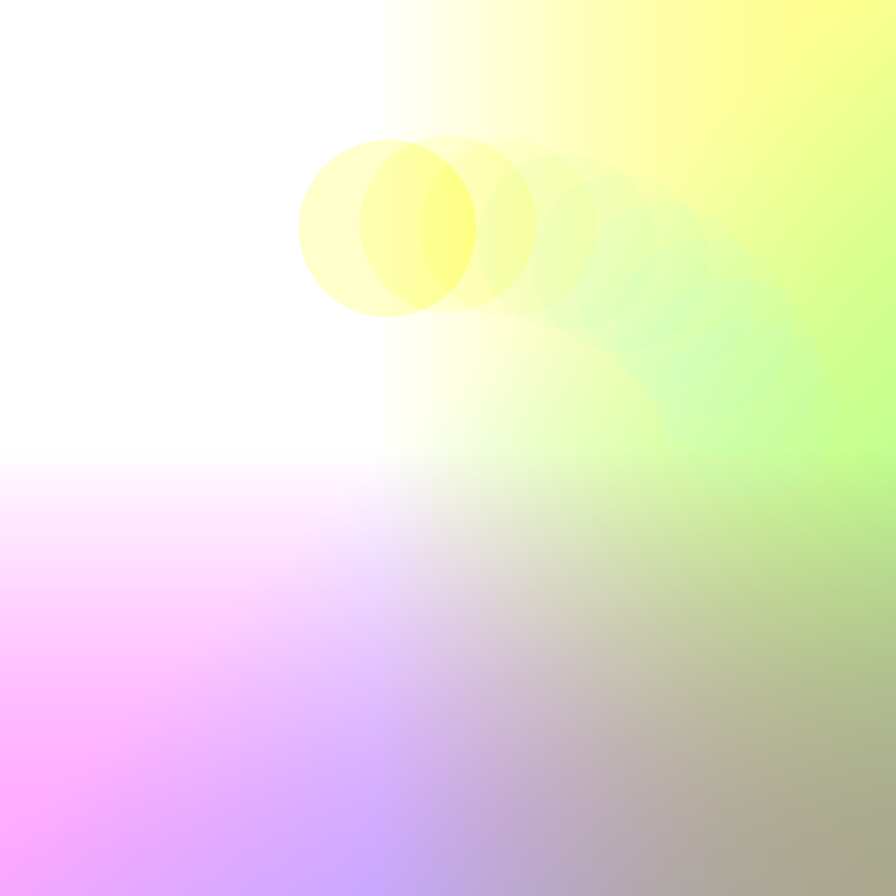
Give the GLSL for this background, as a Shadertoy shader.

```glsl
// Pastel colour field with a fading trail of translucent discs.
// Each channel dims along its own axis by a clamped quarter sine;
// the discs follow an elliptical arc and tint the field where they overlap.

const float HALF_PI = 1.5707963;

// Zero before start, then a quarter sine rising to one at start + span
float quarterWave(float x, float start, float span) {
    return sin(HALF_PI * clamp((x - start) / span, 0.0, 1.0));
}

// Red dims diagonally, green downward and blue to the right
vec3 pastelField(vec2 uv) {
    float down = 1.0 - uv.y;
    return 1.0 - vec3(
        0.34 * quarterWave(uv.x + down, 0.93, 1.15),
        0.34 * quarterWave(down, 0.5, 0.5),
        0.44 * quarterWave(uv.x, 0.417, 0.583));
}

// Tint of a disc by its age: yellow when new, then a fading mint
vec3 discTint(float age) {
    float mint = smoothstep(1.5, 3.5, age);
    float red = -0.03 * mint * exp(-0.2 * max(age - 3.0, 0.0));
    float blue = -0.2 * exp(-0.65 * age) + 0.022 * mint;
    return vec3(red, 0.0, blue);
}

// Soft-edged disc coverage
float disc(vec2 p, float radius) {
    float edge = 1.0 / min(iResolution.x, iResolution.y);
    return 1.0 - smoothstep(-edge, edge, length(p) - radius);
}

void mainImage(out vec4 fragColor, in vec2 fragCoord) {
    vec2 uv = fragCoord / iResolution.xy;
    vec3 color = pastelField(uv);

    // Trail of discs along the arc, clockwise from the newest
    for (int i = 0; i < 9; i++) {
        float age = float(i);
        float angle = 0.2 * (age - 1.0);
        vec2 center = vec2(0.5) + vec2(0.34, 0.25) * vec2(sin(angle), cos(angle));
        color += discTint(age) * disc(uv - center, 0.099);
    }

    fragColor = vec4(clamp(color, 0.0, 1.0), 1.0);
}
```
